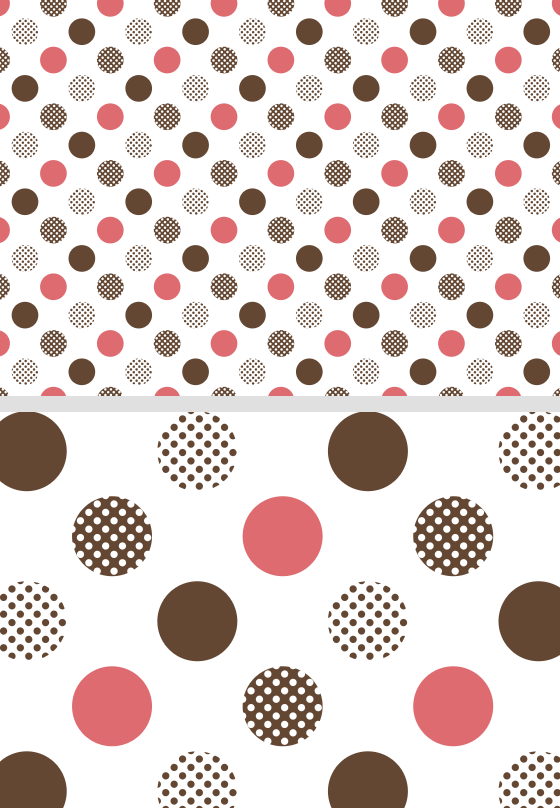
Top: the whole. Bottom: its middle third, enlarged.
Give the GLSL for this pattern, as a Shadertoy shader.

```glsl
// Lengths are fractions of the canvas width; y runs down from the top edge
const vec2  DISC_STEP   = vec2(0.05077, 0.05061);
const vec2  DISC_ORIGIN = vec2(0.0954, 0.0060);
const float DISC_RADIUS = 0.0238;
const vec2  DOT_STEP    = vec2(0.0050);
const vec2  DOT_ORIGIN  = vec2(0.0012, 0.0008);
const float DOT_RADIUS  = 0.00215;

const vec3 WHITE = vec3(1.0);
const vec3 BROWN = vec3(0.39, 0.28, 0.20);
const vec3 PINK  = vec3(0.87, 0.42, 0.44);

// Diagonal index of the nearest point on a staggered lattice
vec2 staggeredIndex(vec2 p, vec2 latticeStep) {
    vec2 g = p / latticeStep;
    return floor(0.5 * vec2(g.x + g.y, g.x - g.y) + 0.5);
}

// Position of the lattice point with the given diagonal index
vec2 staggeredPoint(vec2 index, vec2 latticeStep) {
    return vec2(index.x + index.y, index.x - index.y) * latticeStep;
}

// Antialiased coverage of a circle centred at zero
float circle(vec2 p, float radius, float pixel) {
    return clamp(0.5 + (radius - length(p)) / pixel, 0.0, 1.0);
}

void mainImage(out vec4 fragColor, in vec2 fragCoord) {
    float pixel = 1.0 / iResolution.x;
    vec2 p = vec2(fragCoord.x, iResolution.y - fragCoord.y) * pixel - DISC_ORIGIN;

    // Large discs
    vec2 index = staggeredIndex(p, DISC_STEP);
    vec2 local = p - staggeredPoint(index, DISC_STEP);
    float disc = circle(local, DISC_RADIUS, pixel);

    // Small dots, placed alike inside every disc
    vec2 q = local - DOT_ORIGIN;
    vec2 dotCentre = staggeredPoint(staggeredIndex(q, DOT_STEP), DOT_STEP);
    float dots = circle(q - dotCentre, DOT_RADIUS, pixel);

    // Rows alternate between two pairs of dotted and solid discs
    bool dotted = mod(index.x, 2.0) < 0.5;
    bool oddRow = mod(index.x - index.y, 2.0) > 0.5;
    vec3 solidFill  = oddRow ? BROWN : PINK;
    vec3 dottedFill = oddRow ? mix(WHITE, BROWN, dots) : mix(BROWN, WHITE, dots);
    vec3 fill = dotted ? dottedFill : solidFill;

    fragColor = vec4(mix(WHITE, fill, disc), 1.0);
}
```
